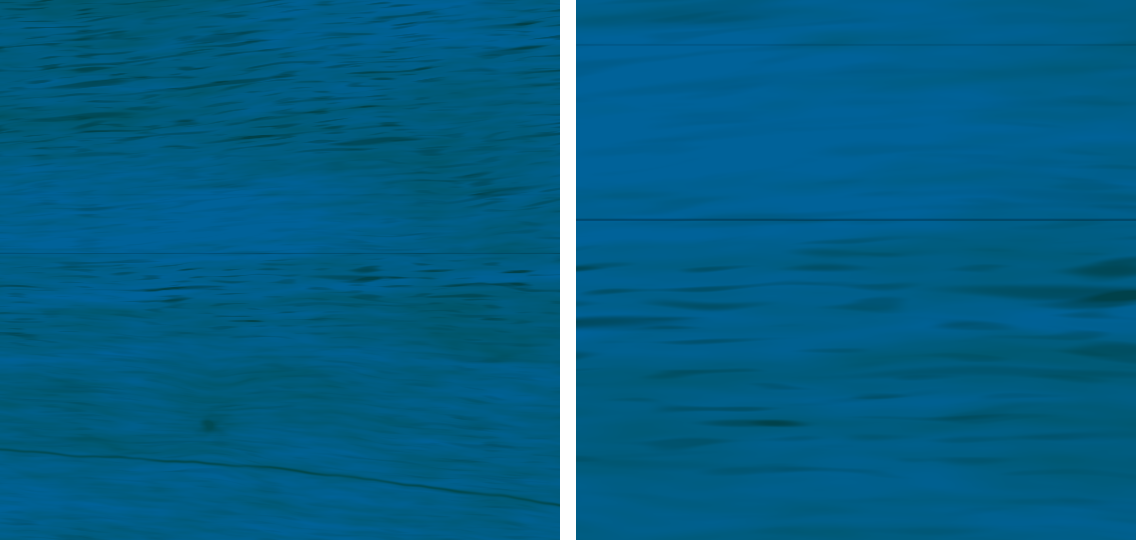
Left, the full canvas; right, a detail of the centre.
Reproduce this texture procedurally as a Shadertoy shader.

```glsl
// Blue stained wood boards: streaked grain, dark pores, a small knot and a long crack.

#define BASE_TONE 0.64
#define STREAK_CONTRAST 0.56
#define FIBRE_CONTRAST 0.36
#define PORE_STRENGTH 0.90
#define PORE_SCALE vec2(11.0, 108.0)
#define LONG_PORE_SCALE vec2(4.0, 84.0)
#define SEAM_HEIGHT 0.531
#define FAINT_SEAM_HEIGHT 0.639
#define KNOT_CENTRE vec2(0.388, 0.212)
#define PORE_COLOUR vec3(0.0, 0.24, 0.26)
#define CRACK_COLOUR vec3(0.0, 0.28, 0.30)

// Unit vector from an integer hash of the cell
vec2 gradientAt(vec2 cell) {
    uvec2 n = uvec2(ivec2(cell) + 4096);
    uint h = n.x * 73857u ^ n.y * 19351u;
    h = (h ^ (h >> 15u)) * 668265u;
    h = (h ^ (h >> 13u)) * 374761u;
    h ^= h >> 16u;
    float angle = 6.2832 * float(h & 65535u) / 65536.0;
    return vec2(cos(angle), sin(angle));
}

// Gradient noise, roughly -0.7 to 0.7
float noise(vec2 p) {
    vec2 i = floor(p), f = p - i;
    vec2 w = f * f * f * (f * (f * 6.0 - 15.0) + 10.0);
    vec2 e = vec2(0.0, 1.0);
    float low = mix(dot(gradientAt(i), f), dot(gradientAt(i + e.yx), f - e.yx), w.x);
    float high = mix(dot(gradientAt(i + e), f - e), dot(gradientAt(i + 1.0), f - 1.0), w.x);
    return mix(low, high, w.y);
}

// Soft bump around zero
float band(float d, float width) {
    return exp(-d * d / (width * width));
}

// Smooth-edged line of a given half width
float line(float d, float halfWidth) {
    float soft = 0.6 / iResolution.y;
    return 1.0 - smoothstep(halfWidth - soft, halfWidth + soft, abs(d));
}

// Grain rises to the right at the top, falls at the bottom and bends at the knot
vec2 grainSpace(vec2 p) {
    float slope = mix(-0.075, 0.085, smoothstep(0.15, 0.8, p.y));
    vec2 k = p - KNOT_CENTRE;
    float bend = 0.45 * k.y * exp(-dot(k, k) / 0.006);
    float wave = 0.012 * noise(p * vec2(2.5, 4.0)) + 0.005 * noise(p * vec2(9.0, 16.0));
    float board = step(SEAM_HEIGHT, p.y) * 3.7;
    return vec2(p.x + board, p.y - slope * (p.x - 0.5) + bend + wave);
}

// Broad light and dark zones of the boards
float zoneTone(vec2 p) {
    float tone = 0.30 * band(p.y - 0.585, 0.07) * (1.0 - smoothstep(0.5, 0.85, p.x));
    tone += 0.26 * band(p.y - 0.435 - 0.06 * p.x, 0.015);
    tone += 0.24 * band(p.y - 0.355 + 0.15 * (p.x - 0.45) * (p.x - 0.45), 0.018);
    tone += 0.17 * (1.0 - smoothstep(0.06, 0.22, p.y));
    tone += 0.18 * smoothstep(0.4, 0.6, p.x) * band(p.y - 0.94, 0.10);
    tone -= 0.16 * band(p.y - 0.40, 0.03);
    tone -= 0.16 * band(p.y - 0.77 + 0.03 * p.x, 0.04);
    tone -= 0.20 * smoothstep(0.75, 0.95, p.y) * (1.0 - smoothstep(0.1, 0.6, p.x));
    tone -= 0.16 * band(p.y - 0.28, 0.06) * (1.0 - smoothstep(0.4, 0.8, p.x));
    return tone;
}

// Stain colour from shadow to highlight
vec3 stain(float tone) {
    float t = clamp(tone, 0.0, 1.1);
    return vec3(0.0, 0.32 + 0.06 * pow(t, 0.7), mix(0.39, 0.58, t));
}

// Dark dashes: two short sizes and one long
float pores(vec2 g) {
    float wide = smoothstep(0.17, 0.50, noise(g * PORE_SCALE + 17.0));
    float slim = smoothstep(0.17, 0.50, noise(g * PORE_SCALE * 1.45 + 53.0));
    float tall = smoothstep(0.24, 0.52, noise(g * LONG_PORE_SCALE + 31.0));
    return 0.75 * wide + 0.6 * slim + 0.75 * tall;
}

void mainImage(out vec4 fragColor, in vec2 fragCoord) {
    vec2 p = fragCoord / iResolution.y;
    vec2 g = grainSpace(p);

    // Streaks and fine fibres
    float tone = BASE_TONE + zoneTone(p);
    tone += STREAK_CONTRAST * (0.6 * noise(g * vec2(1.6, 8.0)) + 0.6 * noise(g * vec2(2.8, 24.0) + 5.0));
    tone += FIBRE_CONTRAST * (noise(g * vec2(7.0, 66.0) + 9.0) + 0.6 * noise(g * vec2(22.0, 150.0)));
    tone += 0.12 * noise(p * 9.0);

    // Pores crowd the top, thin out in the light zone and fade below
    float top = smoothstep(0.64, 0.78, p.y);
    float middle = smoothstep(0.33, 0.40, p.y) * (1.0 - smoothstep(0.51, 0.53, p.y));
    float right = smoothstep(0.45, 0.8, p.x) * band(p.y - 0.62, 0.09);
    float density = max(max(top, 0.85 * middle), max(0.75 * right, 0.24));
    float patches = max(0.75 + 1.1 * noise(p * vec2(4.0, 9.0) + 3.0), 0.1);
    float pore = clamp(density * patches * pores(g), 0.0, 1.0);

    // Knot with a ragged, fibrous core
    vec2 k = (p - KNOT_CENTRE) * vec2(1.0, 1.35);
    k += 0.014 * vec2(noise(p * 34.0), noise(p * 34.0 + 8.0));
    float knot = exp(-dot(k, k) / 0.0006) * (0.65 + 0.9 * noise(p * vec2(45.0, 80.0)));
    tone -= 0.24 * exp(-dot(k, k) / 0.007);

    vec3 colour = stain(tone);
    colour = mix(colour, PORE_COLOUR, PORE_STRENGTH * pore);
    colour = mix(colour, vec3(0.0, 0.28, 0.31), clamp(knot, 0.0, 0.85));

    // Straight board seams
    colour *= 1.0 - 0.24 * line(p.y - SEAM_HEIGHT, 0.0007);
    colour *= 1.0 - 0.10 * line(p.y - FAINT_SEAM_HEIGHT, 0.0006);

    // Long crack, steeper on its right half
    float crackY = 0.166 - 0.063 * p.x - 0.065 * max(p.x - 0.5, 0.0);
    crackY += 0.005 * noise(vec2(p.x * 9.0, 2.3)) + 0.002 * noise(vec2(p.x * 30.0, 6.4));
    float crackDepth = clamp(0.75 + 0.6 * noise(vec2(p.x * 12.0, 4.5)), 0.3, 1.0);
    float crack = band(p.y - crackY, 0.0028) * crackDepth;
    colour = mix(colour, CRACK_COLOUR, crack);

    fragColor = vec4(colour, 1.0);
}
```
